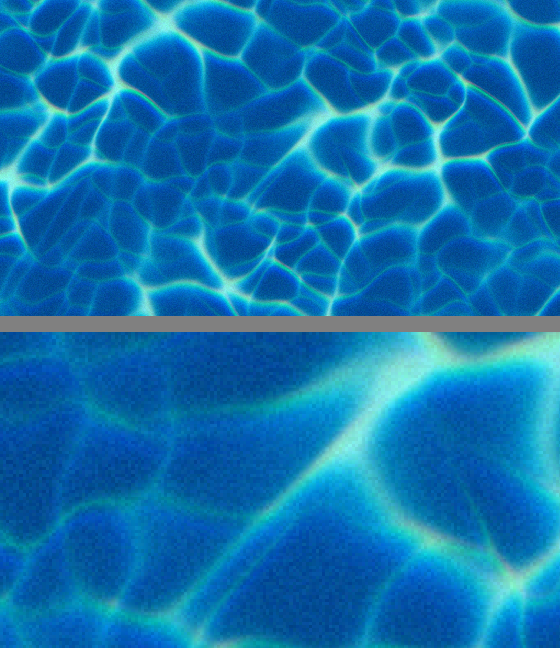
Top: the whole. Bottom: its middle third, enlarged.
Reproduce this texture procedurally as a Shadertoy shader.

```glsl
// Sunlight caustics on the floor of a blue pool: two nets of cellular noise,
// bent by layered sines, glow along cell borders and flare where borders meet.
// Each colour channel samples the light at its own height, as in dispersion.

const vec3 DEEP_WATER = vec3(0.008, 0.290, 0.565);
const vec3 LIGHT_GAIN = vec3(0.50, 0.50, 0.44);
const float DISPERSION = 0.011;
const float GRAIN_ROWS = 288.0;

vec2 hash22(vec2 p) {
    vec3 q = fract(p.xyx * vec3(0.1031, 0.1030, 0.0973));
    q += dot(q, q.yzx + 33.33);
    return fract((q.xx + q.yz) * q.zy);
}

// Bends the plane with sines of rising frequency
vec2 ripple(vec2 p, float amplitude, float frequency) {
    for (int i = 0; i < 4; i++) {
        float phase = float(i) * 2.1;
        p += amplitude * sin(p.yx * frequency + vec2(phase, 1.7 - phase));
        p += 0.4 * amplitude * cos((p.x + p.y) * frequency * 0.8 + phase);
        amplitude *= 0.55;
        frequency *= 1.75;
    }
    return p;
}

// Slow variation from 0 to 1
float swell(vec2 p, float seed) {
    float s = sin(p.x * 1.3 + 1.9 * sin(p.y * 0.9 + seed) + seed);
    s += sin(p.y * 1.7 - 1.4 * sin(p.x * 1.1 - seed) + seed * 2.3);
    s += 0.7 * sin((p.x - p.y) * 2.3 + seed * 3.1);
    return smoothstep(-2.0, 2.0, s);
}

// Gaps from the nearest cell centre to the second and the third
vec2 cellGaps(vec2 p) {
    vec2 cell = floor(p);
    vec3 nearest = vec3(8.0);
    for (int y = -1; y <= 1; y++)
    for (int x = -1; x <= 1; x++) {
        vec2 id = cell + vec2(x, y);
        float d = length(id + 0.08 + 0.84 * hash22(id) - p);
        nearest.z = min(nearest.z, max(nearest.y, d));
        nearest.y = min(nearest.y, max(nearest.x, d));
        nearest.x = min(nearest.x, d);
    }
    return nearest.yz - nearest.x;
}

// Bright threads along borders, with a soft veil and flares at the joints
float causticNet(vec2 p, float width, float flare) {
    vec2 gap = cellGaps(p);
    float thread = 1.0 / (1.0 + pow(gap.x / width, 2.0));
    float veil = exp(-gap.x * gap.x / (width * width * 8.0));
    float joint = exp(-gap.y * gap.y * 22.0);
    return 0.60 * thread + 0.22 * veil + flare * joint;
}

float poolLight(vec2 p) {
    vec2 bent = ripple(p, 0.036, 7.0);
    float strength = mix(0.22, 1.0, swell(p * 4.2, 1.3));
    float width = mix(0.045, 0.135, swell(p * 5.5, 4.7));
    float wide = causticNet(bent * vec2(4.5, 5.4) + 3.7, width, 0.50);

    vec2 fineBent = ripple(p + 0.35 * (bent - p), 0.030, 10.0);
    float fineStrength = mix(0.04, 0.52, swell(p * 4.8, 7.9));
    float fine = causticNet(fineBent * vec2(6.6, 8.4) + 21.3, 0.085, 0.30);

    float haze = 0.10 * pow(swell(bent * 9.0, 2.6), 2.0);
    return strength * wide + fineStrength * fine + haze;
}

// Fine coloured sensor noise, centred on zero
vec3 grain(vec2 p, float rows) {
    vec2 id = floor(p * rows);
    vec2 a = hash22(id + 11.0);
    vec2 b = hash22(id + 631.0);
    vec3 tint = vec3(a, b.x) - 0.5;
    return 0.6 * tint + 0.6 * (b.y - 0.5);
}

void mainImage(out vec4 fragColor, in vec2 fragCoord) {
    vec2 p = fragCoord / iResolution.y;
    vec2 shift = vec2(0.003, DISPERSION);

    // Warm light lands above each thread, blue light below it
    vec3 light = vec3(poolLight(p - shift * 1.2),
                      poolLight(p - shift * 0.5),
                      poolLight(p + shift));

    // Red only survives in the brightest light; blue spreads the widest
    light.r = smoothstep(0.42, 1.25, light.r);
    light.g = 1.35 * (1.0 - exp(-light.g * light.g * 1.3 - light.g * 0.35));
    light.b = 1.0 - exp(-light.b * 1.15);

    vec3 color = DEEP_WATER + LIGHT_GAIN * light;
    color += grain(p, GRAIN_ROWS) * vec3(0.05, 0.085, 0.10);
    fragColor = vec4(clamp(color, 0.0, 1.0), 1.0);
}
```
